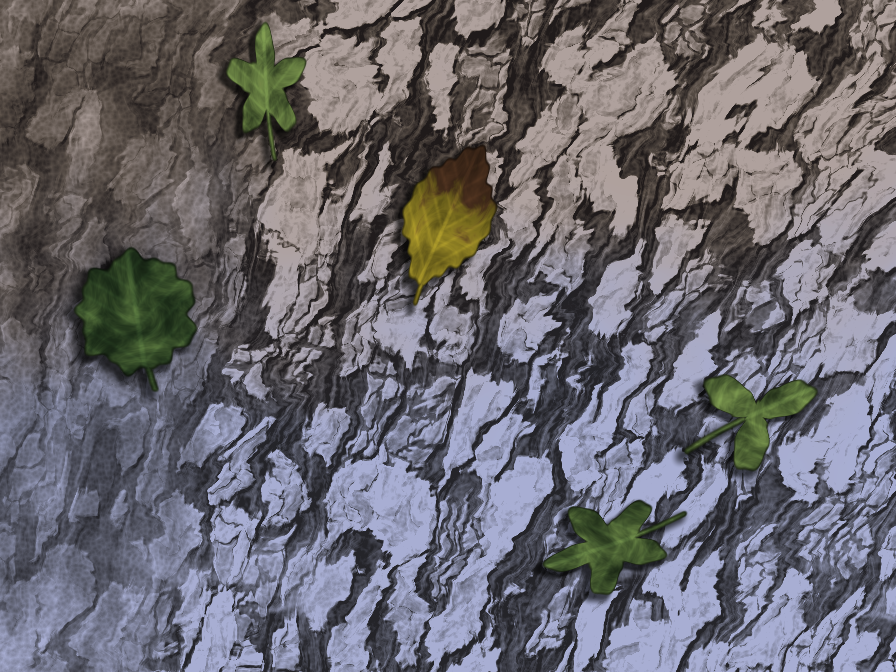
Write a Shadertoy shader that draws this texture.

```glsl
#define PLATES vec2(14.0, 7.5)
#define CHIPS vec2(36.0, 23.0)
#define LEAN 0.38
#define RELIEF 0.55
#define GRAIN 0.12
#define LEAVES 5

const vec3 WARM_DARK = vec3(0.12, 0.10, 0.10), COOL_DARK = vec3(0.14, 0.14, 0.16);
const vec3 WARM_MID = vec3(0.35, 0.31, 0.28), COOL_MID = vec3(0.35, 0.36, 0.42);
const vec3 WARM_PALE = vec3(0.59, 0.54, 0.52), COOL_PALE = vec3(0.57, 0.59, 0.71);
const vec3 DEEP_GREEN = vec3(0.15, 0.24, 0.13), FRESH_GREEN = vec3(0.39, 0.48, 0.25);
const vec3 YELLOW = vec3(0.57, 0.51, 0.14), WITHERED = vec3(0.25, 0.16, 0.10);

// Leaf placement: centre, clockwise heading, size
const vec4 PLACE[LEAVES] = vec4[](
    vec4(0.396, 0.875, -0.05, 0.100), vec4(0.668, 0.680, 0.42, 0.125),
    vec4(0.203, 0.535, -0.15, 0.105), vec4(1.125, 0.385, 1.15, 0.105),
    vec4(0.905, 0.188, -1.90, 0.110));
// Leaf form: lobe count, lobe depth, width, ripeness
const vec4 FORM[LEAVES] = vec4[](
    vec4(5.0, 0.24, 0.70, 0.45), vec4(4.0, 0.07, 0.60, 1.0),
    vec4(9.0, 0.05, 1.00, 0.08), vec4(3.0, 0.36, 0.90, 0.36),
    vec4(5.0, 0.24, 0.75, 0.24));

vec2 hash2(vec2 p) {
    return fract(sin(vec2(dot(p, vec2(127.1, 311.7)), dot(p, vec2(269.5, 183.3)))) * 43758.5);
}

// Cellular noise: nearest distance, gap to the second nearest, cell id
vec3 cells(vec2 p) {
    vec2 base = floor(p);
    float near = 9.0, next = 9.0, id = 0.0;
    for (int j = -1; j <= 1; j++)
    for (int i = -1; i <= 1; i++) {
        vec2 cell = base + vec2(i, j), seed = hash2(cell);
        float d = length(cell + seed - p);
        if (d < near) { next = near; near = d; id = fract(seed.x * 7.3 + seed.y * 5.1); }
        else next = min(next, d);
    }
    return vec3(near, next - near, id);
}

// Layered sines, each layer bending the next
float waves(vec2 p) {
    float sum = 0.0, amp = 0.5;
    for (int i = 0; i < 5; i++) {
        p = mat2(0.8, 0.6, -0.6, 0.8) * p * 1.9 + 1.7;
        p += 0.7 * sin(p.yx * 0.73);
        sum += amp * sin(p.x) * sin(p.y);
        amp *= 0.58;
    }
    return sum;
}

// Bark height: raised, chipped plates over fibrous furrows
float bark(vec2 p) {
    vec2 q = vec2(p.x - LEAN * (p.y - 0.5) * (0.4 + 0.6 * p.x), p.y);
    q += 0.03 * vec2(waves(q * 11.0), waves(q * 11.0 + 5.0));
    float rough = waves(q * vec2(75.0, 45.0));
    float furrow = waves(q * vec2(13.0, 5.0) + 3.0);
    float fibre = waves(q * vec2(95.0, 14.0));
    vec3 plate = cells(q * PLATES), chip = cells(q * CHIPS + 7.0);
    float raised = smoothstep(0.0, 0.13, plate.y + 0.13 * rough + 0.42 * furrow - 0.11);
    float crack = smoothstep(0.0, 0.12, chip.y + 0.14 * rough + 0.35 * (plate.z - 0.35));
    float top = 0.63 + 0.20 * (plate.z - 0.5) + 0.17 * (chip.z - 0.5) + 0.15 * rough;
    float h = mix(0.21 + 0.20 * fibre, top * mix(0.58, 1.0, crack), raised);
    // Shaded, unfocused side at left and smooth patches at the foot
    float side = 1.0 - smoothstep(-0.07, 0.04, p.x - 0.26 - 0.18 * p.y);
    float blurred = 0.38 + 0.28 * waves(q * vec2(17.0, 7.0)) - 0.06 * p.y;
    h = mix(h, blurred, 0.72 * side);
    float patchy = smoothstep(0.1, 0.4, waves(p * 5.0 + 2.0)) * (1.0 - smoothstep(0.08, 0.24, p.y));
    return mix(h, 0.64 + 0.06 * rough, 0.8 * patchy);
}

vec3 barkColor(vec2 p) {
    float h = bark(p);
    float tone = h + RELIEF * (h - bark(p + vec2(-0.003, 0.004)));
    tone += GRAIN * (cells(p * 140.0).x - 0.45) + 0.07 * smoothstep(0.8, 1.3, p.x);
    float cool = 1.0 - smoothstep(0.30, 0.82, p.y + 0.16 * waves(p * 4.0));
    vec3 c = mix(mix(WARM_DARK, COOL_DARK, cool), mix(WARM_MID, COOL_MID, cool),
                 clamp((tone - 0.10) / 0.26, 0.0, 1.0));
    return mix(c, mix(WARM_PALE, COOL_PALE, cool), clamp((tone - 0.36) / 0.25, 0.0, 1.4));
}

// Leaf in its own frame: position along the axes and signed edge distance
vec3 leaf(vec2 p, vec4 place, vec4 form) {
    vec2 d = (p - place.xy) / place.w;
    float s = sin(place.z), c = cos(place.z);
    vec2 l = vec2(dot(d, vec2(c, -s)) / form.z, dot(d, vec2(s, c)));
    float a = atan(l.x, l.y);
    float rim = 0.88 - form.y + form.y * cos(form.x * a) + 0.03 * sin(17.0 * a) + 0.03 * sin(6.0 * a + 1.0);
    float stem = length(vec2(l.x - 0.08 * l.y * l.y, l.y - clamp(l.y, -1.1, -0.2))) - 0.05;
    return vec3(l, min(length(l) - rim, stem) * place.w * 0.8);
}

void mainImage(out vec4 fragColor, in vec2 fragCoord) {
    vec2 p = fragCoord / iResolution.y;
    float soft = 1.2 / iResolution.y;
    vec3 color = barkColor(p);
    for (int i = 0; i < LEAVES; i++) {
        vec3 l = leaf(p, PLACE[i], FORM[i]);
        float shade = leaf(p + vec2(0.008, 0.007), PLACE[i], FORM[i]).z;
        color *= mix(0.35, 1.0, smoothstep(-0.004, 0.012, shade));
        // Blade, veins and dark rim
        float ripe = FORM[i].w, crumple = waves(l.xy * 3.0 + float(i));
        vec3 blade = mix(DEEP_GREEN, FRESH_GREEN, clamp(ripe * 2.2 + 0.4 * crumple, 0.0, 1.0));
        vec3 aged = mix(YELLOW, WITHERED, smoothstep(-0.1, 0.45, l.y + 0.5 * crumple));
        blade = mix(blade, aged, smoothstep(0.5, 0.9, ripe + 0.15 * crumple));
        float rib = 1.0 - smoothstep(0.01, 0.06, abs(l.x));
        float veins = pow(0.5 + 0.5 * sin(24.0 * (l.y - 0.8 * abs(l.x))), 6.0);
        blade *= 0.88 + 0.35 * crumple + 0.22 * max(rib, 0.6 * veins);
        blade *= mix(1.0, 0.45, smoothstep(-0.005, 0.0, l.z));
        color = mix(color, blade, 1.0 - smoothstep(-soft, soft, l.z));
    }
    fragColor = vec4(clamp(color, 0.0, 1.0), 1.0);
}
```
